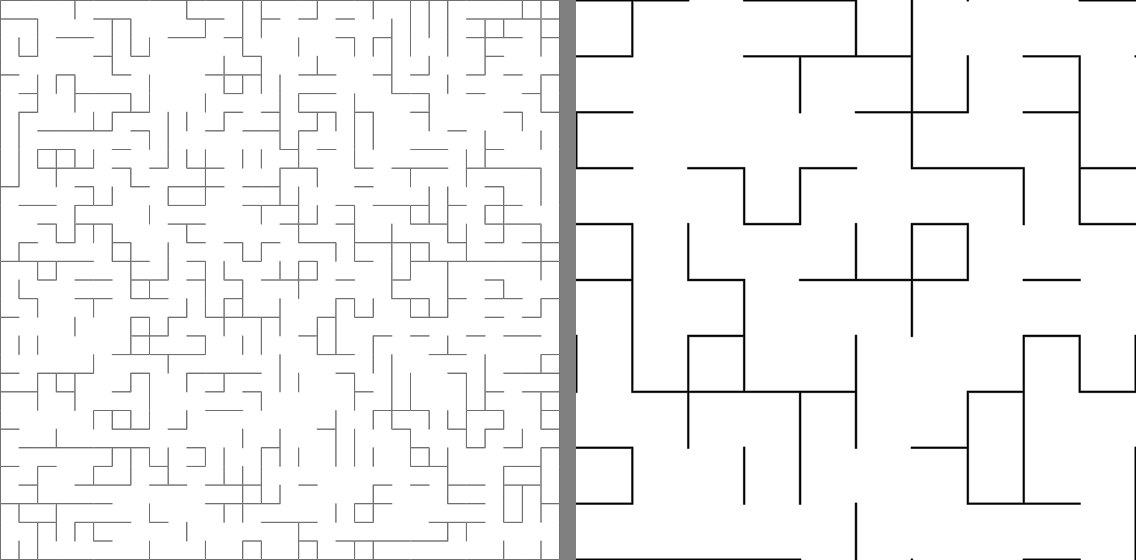
Left, the full canvas; right, a detail of the centre.
This pattern is drawn by a WebGL 1 fragment shader. Its source:

```glsl
precision highp float;
// Random maze: thin black wall segments on a square grid, inside a closed frame.

#define CELLS 30.0          // grid cells per side
#define LINE_WIDTH 0.0013   // wall thickness, in canvas widths
#define WALL_SHARE 0.405    // chance that an inner edge carries a wall
#define SOFTNESS 1.3        // edge filter, in pixels
#define SEED 17.0
#define PAPER vec3(1.0)
#define INK vec3(0.0)

uniform vec2 u_resolution;

float hash(vec3 p) {
    p = fract((p + SEED) * vec3(0.1031, 0.1030, 0.0973));
    p += dot(p, p.yzx + 33.33);
    return fract((p.x + p.y) * p.z);
}

// 1 if the edge starting at this vertex is a wall.
// edge.x counts along the edge direction, edge.y across it.
float hasWall(vec2 edge, float axis) {
    if (edge.x < 0.0 || edge.x >= CELLS) return 0.0;
    if (edge.y <= 0.0 || edge.y >= CELLS) return 1.0;
    return step(hash(vec3(edge, axis * 71.0)), WALL_SHARE);
}

// Filtered coverage of an arm running from the origin towards +x.
float armCoverage(vec2 p, float blur) {
    float across = clamp(0.5 * (LINE_WIDTH + blur) - abs(p.y),
                         0.0, min(LINE_WIDTH, blur)) / blur;
    float along = clamp(0.5 + (p.x + 0.5 * LINE_WIDTH) / blur, 0.0, 1.0);
    return across * along;
}

void main() {
    float side = min(u_resolution.x, u_resolution.y);
    vec2 uv = gl_FragCoord.xy / side;
    float blur = SOFTNESS / side;

    // Inset the grid by half a line so the frame stays inside the canvas.
    float cellSize = (1.0 - LINE_WIDTH) / CELLS;
    vec2 pos = uv - 0.5 * LINE_WIDTH;
    vec2 vertex = clamp(floor(pos / cellSize + 0.5), 0.0, CELLS);
    vec2 local = pos - vertex * cellSize;

    // Four possible arms meet at the nearest vertex.
    float ink = 0.0;
    for (int i = 0; i < 4; i++) {
        float axis = mod(float(i), 2.0);
        float dir = i < 2 ? 1.0 : -1.0;
        vec2 p = axis < 0.5 ? local : local.yx;
        vec2 edge = axis < 0.5 ? vertex : vertex.yx;
        edge.x -= dir < 0.0 ? 1.0 : 0.0;
        p.x *= dir;
        ink = max(ink, hasWall(edge, axis) * armCoverage(p, blur));
    }

    gl_FragColor = vec4(mix(PAPER, INK, ink), 1.0);
}
```
